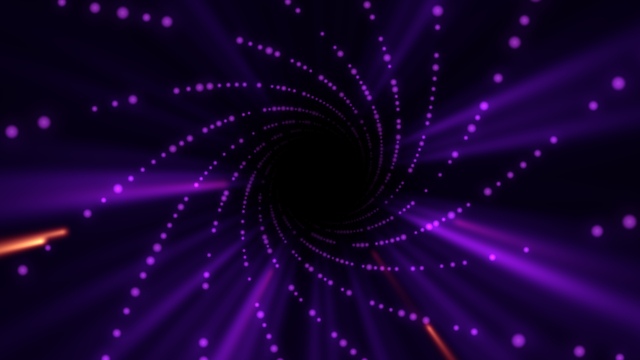
Reproduce this background procedurally as a WebGL 1 fragment shader.

```glsl
precision highp float;
// A dark violet tunnel: twisted arms of glowing beads, radial beams and hot streaks.
uniform vec2 u_resolution;

const float ARM_STEP = 6.2831853 / 14.0;
const float ARM_START = -0.137;
const float TWIST = 0.396;
const float BEAD_STEP = 0.124;

float hash(vec2 p) {
    return fract(sin(dot(p, vec2(12.99, 78.23))) * 4375.85);
}

// Soft angular lobe, continuous around the full turn
float beam(float angle, float center, float width) {
    return exp((cos(angle - center) - 1.0) / (width * width));
}

float beams(float angle, float radius) {
    float fine = 0.12 * sin(angle * 17.0 + 1.0 + radius)
               + 0.14 * sin(angle * 31.0 + 2.4)
               + 0.12 * sin(angle * 53.0 - radius * 2.0);
    float broad = 0.09
        + 1.20 * beam(angle, -3.10, 0.085)
        + 0.45 * beam(angle, -2.72, 0.09)
        + 0.80 * beam(angle, -2.42, 0.10)
        + 1.15 * beam(angle, -2.04, 0.12)
        + 0.60 * beam(angle, -1.57, 0.08)
        + 0.50 * beam(angle, -1.25, 0.09)
        + 0.65 * beam(angle, -0.80, 0.12)
        + 1.20 * beam(angle, -0.40, 0.12)
        + 0.85 * beam(angle, 0.22, 0.07)
        + 0.70 * beam(angle, 0.42, 0.07)
        + 0.50 * beam(angle, 1.02, 0.11)
        + 0.28 * beam(angle, 2.20, 0.13)
        + 0.22 * beam(angle, 2.75, 0.10);
    return broad * (1.0 + 1.2 * fine);
}

// Beads sit at even depths (1 / radius) along each twisted arm
vec3 beads(vec2 p, float angle, float radius) {
    float depth = 1.0 / radius;
    float arm = floor((angle + TWIST * depth - ARM_START) / ARM_STEP + 0.5);
    float slot = floor(depth / BEAD_STEP);
    float pixel = 1.0 / u_resolution.y;
    vec3 light = vec3(0.0);
    for (int i = -2; i <= 2; i++) {
        float index = slot + float(i);
        float seed = hash(vec2(mod(arm, 14.0), index));
        float beadDepth = max(index + 0.3, 0.5) * BEAD_STEP;
        float beadRadius = 1.0 / beadDepth;
        float beadAngle = arm * ARM_STEP + ARM_START - TWIST * beadDepth;
        float dist = length(p - beadRadius * vec2(cos(beadAngle), sin(beadAngle)));
        float size = beadRadius * (0.010 + 0.021 * seed * seed);
        float disc = 1.0 - smoothstep(size * 0.5, size + pixel, dist);
        float core = exp(-dist * dist / (size * size * 0.18));
        float halo = exp(-dist * dist / (size * size * 4.0));
        light += step(0.22, seed) * (disc * vec3(0.36, 0.09, 0.42)
               + core * vec3(0.14, 0.10, 0.12) + halo * vec3(0.06, 0.005, 0.10));
    }
    return light * smoothstep(0.11, 0.28, radius);
}

// Streak running outward from its head, widening as it goes
float streak(vec2 p, vec2 head, float reach, float width) {
    vec2 dir = normalize(head);
    vec2 q = p - head;
    float along = dot(q, dir);
    float across = (q.x * dir.y - q.y * dir.x) / (width + 0.03 * max(along, 0.0));
    return smoothstep(-0.01, 0.02, along) * exp(-across * across - max(along, 0.0) / reach);
}

void main() {
    vec2 p = (gl_FragCoord.xy - vec2(0.501, 0.509) * u_resolution) / u_resolution.y;
    float radius = max(length(p), 0.05);
    float angle = atan(p.y, p.x);

    // Beams fading into the central void
    float glow = beams(angle, radius) * smoothstep(0.12, 0.37, radius)
               * (1.0 - 0.5 * smoothstep(0.50, 1.0, radius));
    vec3 color = vec3(0.008, 0.0, 0.04) * smoothstep(0.12, 0.32, radius);
    color += vec3(0.085, 0.0, 0.29) * glow + vec3(0.12, 0.02, 0.09) * glow * glow;

    // Faint rose trails
    float rose = streak(p, vec2(0.142, -0.204), 0.15, 0.008)
               + streak(p, vec2(0.370, -0.123), 0.14, 0.010)
               + streak(p, vec2(-0.255, -0.019), 0.22, 0.012)
               + streak(p, vec2(-0.132, -0.255), 0.12, 0.008);
    color += vec3(0.25, 0.02, 0.11) * rose;

    // Hot streaks with orange cores
    float hot = streak(p, vec2(-0.699, -0.150), 0.35, 0.012)
              + streak(p, vec2(-0.759, -0.178), 0.30, 0.010)
              + streak(p, vec2(0.292, -0.407), 0.15, 0.009);
    color += vec3(0.70, 0.08, 0.06) * hot + vec3(0.25, 0.45, 0.22) * hot * hot * hot;

    color += beads(p, angle, radius);
    gl_FragColor = vec4(min(color, 1.0), 1.0);
}
```
